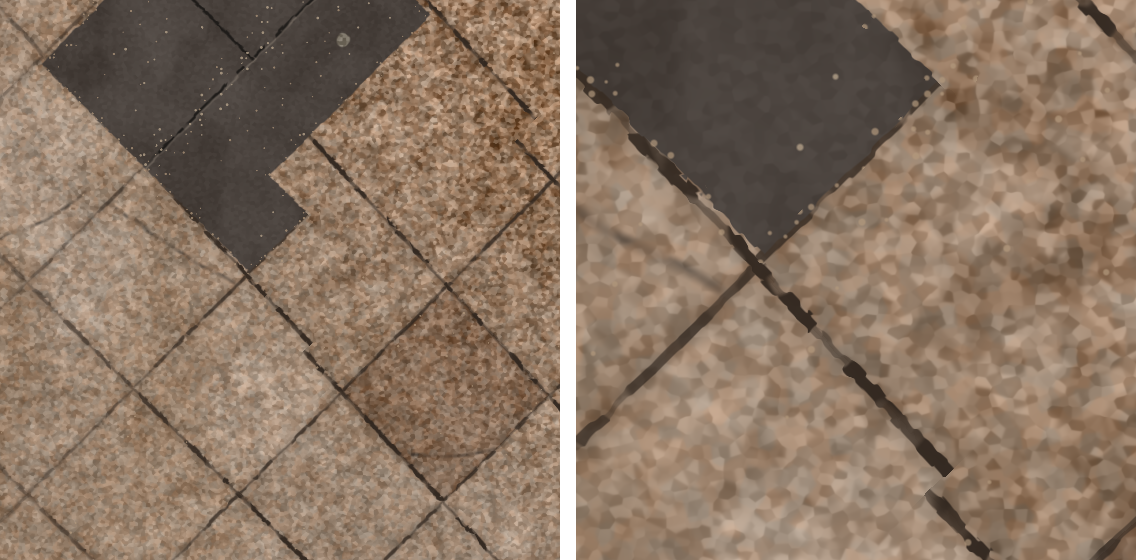
Left: the whole. Right: its middle third, enlarged.
Write a Shadertoy shader that draws this texture.

```glsl
// Worn stone paving on a diagonal lattice, with an L-shaped patch of dark slabs.
// Lattice axes: q.x runs down-right, q.y runs up-right; one unit is one slab.
// Smoothed cellular noise gives stone grain, stains, ragged joints and grit.

float hash(vec2 p) {
    return fract(sin(dot(p, vec2(127.1, 311.7))) * 43758.545);
}

// Cellular noise: random cell values blended around jittered centres.
float grain(vec2 p) {
    vec2 cell = floor(p);
    float sum = 0.0, total = 0.0;
    for (int j = -1; j <= 1; j++)
    for (int i = -1; i <= 1; i++) {
        vec2 c = cell + vec2(i, j);
        vec2 d = c + vec2(hash(c), hash(c + 19.3)) - p;
        float weight = exp(-9.0 * dot(d, d));
        sum += weight * hash(c + 47.7);
        total += weight;
    }
    return sum / total;
}

// Sparse round grit, one possible speck per cell.
float grit(vec2 p, float density) {
    vec2 c = floor(p);
    vec2 centre = 0.3 + 0.4 * vec2(hash(c + 3.1), hash(c + 8.7));
    float radius = mix(0.12, 0.28, hash(c + 5.5));
    float speck = 1.0 - smoothstep(radius - 0.1, radius + 0.1, length(p - c - centre));
    return speck * step(hash(c), density);
}

float box(vec2 p, vec2 lo, vec2 hi) {
    vec2 d = abs(p - 0.5 * (lo + hi)) - 0.5 * (hi - lo);
    return length(max(d, 0.0)) + min(max(d.x, d.y), 0.0);
}

float segment(vec2 p, vec2 a, vec2 b) {
    vec2 d = b - a;
    return length(p - a - d * clamp(dot(p - a, d) / dot(d, d), 0.0, 1.0));
}

// Height of long joint n; odd joints jog where slabs are misaligned.
float longJoint(float n, float s) {
    float jog = s < -0.35 ? 0.0635 * n * mod(n, 2.0) : 0.0;
    return n + step(0.5, n) * (jog - 0.03 - 0.04 * s);
}

float line(float dist, float halfWidth, float aa) {
    return 1.0 - smoothstep(halfWidth - aa, halfWidth + aa, dist);
}

void mainImage(out vec4 fragColor, in vec2 fragCoord) {
    vec2 uv = fragCoord / iResolution.xy;
    vec2 p = uv - vec2(0.423, 0.121);
    vec2 q = vec2(p.x - p.y, p.x + p.y) / 0.378;
    float aa = 4.0 / iResolution.y;

    // Noise layers, from grains to broad stains
    float fine = grain(uv * vec2(150.0, 165.0)) - 0.5;
    float medium = grain(uv * 72.0 + 31.0) - 0.5;
    float blotch = grain(uv * 17.0 + 7.0) - 0.5;
    float stain = grain(uv * 5.0 + 2.0) - 0.5;
    vec2 r = q + 0.012 * vec2(medium, fine);

    // Slab index and distance to the nearest joint
    float row = -3.0, rowDist = 9.0;
    for (float n = -2.0; n < 5.0; n++) {
        float d = r.y - longJoint(n, r.x);
        row += step(0.0, d);
        rowDist = min(rowDist, abs(d));
    }
    float across = r.x - 0.02;
    float column = floor(across);
    float columnDist = abs(across - round(across));
    if (r.y > 1.65 && across < -0.5) {
        column = -1.0;
        columnDist = 9.0;
    }

    // Stone: warmer and coarser toward the upper right
    float corner = smoothstep(0.7, 1.9, uv.x + uv.y);
    vec3 color = mix(vec3(0.62, 0.53, 0.45), vec3(0.59, 0.47, 0.37), corner);
    color += 0.045 * (hash(vec2(column, row)) - 0.5);
    color -= vec3(0.085, 0.095, 0.095) * float(column == 0.0 && row == 1.0);
    color += (0.21 * fine + 0.15 * medium) * mix(0.75, 1.45, corner);
    color += 0.09 * blotch + vec3(0.05, 0.065, 0.08) * stain;
    color += vec3(0.05, 0.0, -0.03) * (grain(uv * 95.0 + 60.0) - 0.5);

    // Joints: broken dark gaps, fainter at the left
    float wear = smoothstep(0.25, 0.65, grain(q * 13.0 + 4.0));
    float strength = mix(0.4, 0.95, wear) * smoothstep(-0.3, 0.5, uv.x);
    float gap = max(line(rowDist, 0.009 + 0.006 * wear, aa),
                    0.8 * line(columnDist, 0.007 + 0.005 * wear, aa));
    float soil = exp(-40.0 * min(rowDist, columnDist));
    color *= 1.0 - 0.16 * soil;
    color = mix(color, vec3(0.19, 0.15, 0.12), gap * strength);

    // Hairline cracks
    vec2 bent = uv + 0.012 * vec2(blotch, stain) + vec2(0.0, 0.006 * sin(uv.x * 25.0));
    float crack = min(segment(bent, vec2(0.19, 0.635), vec2(0.42, 0.49)),
                  min(segment(bent, vec2(0.0, 0.57), vec2(0.145, 0.655)),
                      segment(bent, vec2(0.73, 0.187), vec2(0.885, 0.20))));
    color *= 1.0 - 0.38 * line(crack, 0.003, 0.003) * (0.7 + medium);

    // Dark slabs with a pale gritty seam and a black cross joint
    float patchDist = min(box(r, vec2(-2.95, 1.1), vec2(-1.34, 3.17)),
                          box(r, vec2(-1.5, 1.1), vec2(-0.98, 1.65)));
    vec3 slate = vec3(0.285, 0.255, 0.235) + 0.05 * blotch + 0.04 * stain + 0.035 * fine;
    float seam = abs(r.x + 1.96);
    float cross = line(abs(r.y - 2.12), 0.009, aa) * step(r.x, -1.96);
    slate = mix(slate, vec3(0.12, 0.11, 0.10), max(cross, line(abs(r.x + 1.975), 0.009, aa) * wear));
    slate = mix(slate, vec3(0.47, 0.43, 0.39), 0.7 * line(seam, 0.006, aa) * (1.0 - 0.6 * wear));
    float density = 0.006 + 0.3 * exp(-seam * 22.0) * step(r.y, 2.3) + 0.08 * exp(-abs(r.y - 2.12) * 40.0);
    slate = mix(slate, vec3(0.68, 0.61, 0.52), 0.85 * grit(uv * 110.0, density));
    float spot = length(uv - vec2(0.612, 0.928)) + 0.003 * medium;
    slate = mix(slate, vec3(0.47, 0.44, 0.39) + 0.2 * fine, line(spot, 0.012, 0.002));
    color = mix(color, slate, line(patchDist, 0.0, aa));

    // Pale crumbs along the patch edge
    float crumbs = grit(uv * 130.0 + 9.0, 0.35 * exp(-abs(patchDist) * 45.0));
    color = mix(color, vec3(0.70, 0.60, 0.49), 0.7 * crumbs);
    fragColor = vec4(clamp(color, 0.0, 1.0), 1.0);
}
```
